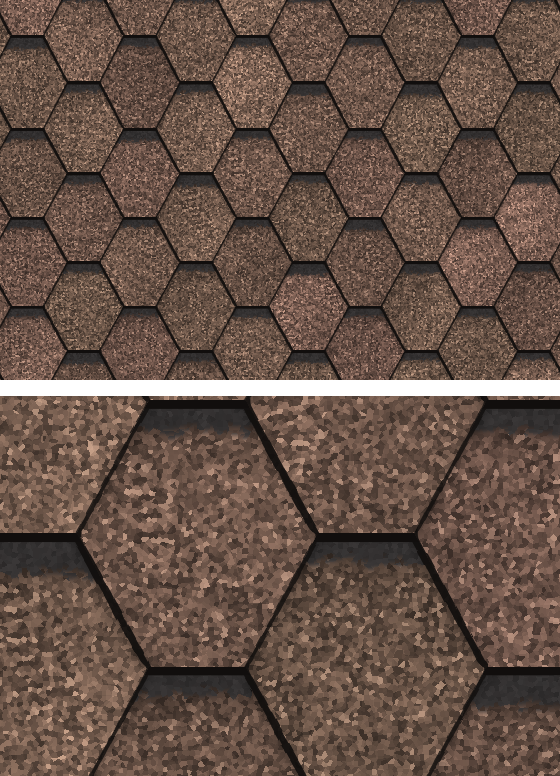
Top: the whole. Bottom: its middle third, enlarged.
Give the GLSL for this texture, as a WebGL 1 fragment shader.

```glsl
precision highp float;
uniform vec2 u_resolution;

const vec2 CELL = vec2(2.498, 2.0); // spacing within each of the two hexagon lattices
const float HALF_WIDTH = 0.894;
const float SLOPE = 0.539;

float hash(vec2 p) {
  return fract(sin(dot(p, vec2(127.1, 311.7))) * 4375.85);
}

// Cellular noise: random tone of the nearest granule
float granules(vec2 p) {
  vec2 base = floor(p);
  float nearest = 9.0;
  float tone = 0.0;
  for (int j = -1; j <= 1; j++) {
    for (int i = -1; i <= 1; i++) {
      vec2 id = base + vec2(float(i), float(j));
      vec2 seed = id + vec2(hash(id), hash(id + 57.3));
      float d = distance(p, seed);
      if (d < nearest) {
        nearest = d;
        tone = hash(id + 19.7);
      }
    }
  }
  return tone;
}

float hexRadius(vec2 d) {
  d = abs(d);
  return max(d.y, (d.x + SLOPE * d.y) / HALF_WIDTH);
}

vec2 latticeCentre(vec2 p, vec2 offset) {
  return floor((p - offset) / CELL + 0.5) * CELL + offset;
}

// Brightness of one shingle: mostly medium, a few pale
float shingleTone(vec2 id) {
  float h = hash(id + 4.6);
  return 0.9 + 0.16 * h + 0.16 * smoothstep(0.8, 0.95, h);
}

void main() {
  // One unit is half a hexagon height; y runs down, upper courses slightly taller
  vec2 uv = gl_FragCoord.xy / u_resolution.y;
  float down = 1.0 - uv.y - 0.337;
  vec2 p = vec2(uv.x * 8.433 - 0.606, down / (down < 0.0 ? 0.1226 : 0.1169));
  float pixel = 8.433 / u_resolution.y;

  // Nearest hexagon of the two interleaved lattices
  vec2 centre = latticeCentre(p, vec2(0.0, 1.0));
  vec2 other = latticeCentre(p, vec2(1.249, 0.0));
  if (hexRadius(p - other) < hexRadius(p - centre)) centre = other;
  vec2 d = p - centre;
  vec2 id = floor(centre / vec2(1.249, 1.0) + 0.5);

  // Mineral granules
  float fine = granules(p * 27.0);
  float coarse = granules(p * 13.0 + 40.0);
  float grain = 0.72 * (fine - 0.5) + 0.2 * (coarse - 0.5);

  // Shingle colour, drifting from one side to the other
  float drift = smoothstep(-0.5, 0.7, d.x + 0.4 * d.y);
  float tone = shingleTone(id);
  tone = mix(tone, mix(tone, shingleTone(id + 31.0), 0.6), drift);
  tone += 0.025 * sin(p.x * 2.3 + 1.7 * sin(p.y * 1.4)) + 0.02 * sin(p.y * 3.7 + p.x);
  vec3 brown = mix(vec3(0.425, 0.325, 0.285), vec3(0.425, 0.34, 0.285), hash(id + 8.1));
  vec3 color = brown * tone * (1.0 + grain);
  color += vec3(0.13, 0.115, 0.10) * smoothstep(0.88, 1.0, fine);

  // Charcoal band with a ragged lower edge
  float depth = d.y + 1.0;
  float bandEnd = 0.2 + 0.1 * hash(id + 2.9) + 0.09 * (coarse - 0.5) + 0.07 * (fine - 0.5);
  color *= 1.0 - 0.16 * (1.0 - smoothstep(0.2, 0.55, depth));
  vec3 charcoal = vec3(0.195, 0.185, 0.185) * (1.0 + 0.4 * grain);
  color = mix(charcoal, color, smoothstep(bandEnd - 0.03, bandEnd + 0.03, depth));

  // Seams: falling sides are heavier, and the upper sides catch more shadow
  float falling = (HALF_WIDTH - abs(d.x - SLOPE * d.y)) / 1.136;
  float rising = (HALF_WIDTH - abs(d.x + SLOPE * d.y)) / 1.136;
  float upper = 1.0 - smoothstep(-0.05, 0.05, d.y);
  float fallWidth = mix(0.012, 0.042, upper) + 0.012 * (coarse - 0.5);
  float riseWidth = mix(0.006, 0.026, upper) + 0.01 * (coarse - 0.5);
  float seam = 0.92 * (1.0 - smoothstep(fallWidth - pixel * 0.5, fallWidth + pixel * 0.7, falling));
  seam = max(seam, 0.8 * (1.0 - smoothstep(riseWidth - pixel * 0.5, riseWidth + pixel * 0.7, rising)));
  seam = max(seam, 1.0 - smoothstep(0.065 - pixel * 0.6, 0.065 + pixel * 0.6, depth));
  float softShade = upper * (1.0 - smoothstep(0.0, 0.13, min(falling, rising)));
  color *= 1.0 - 0.22 * softShade;
  color = mix(color, vec3(0.065, 0.055, 0.05), seam);

  gl_FragColor = vec4(color, 1.0);
}
```
